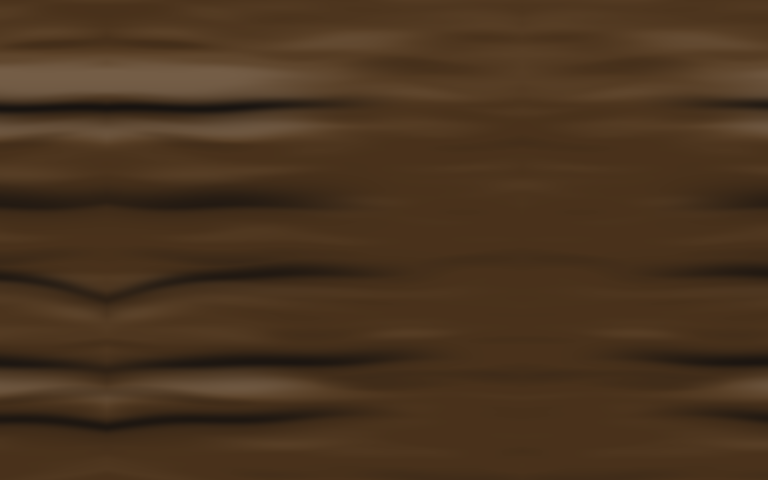
This texture is drawn by a Shadertoy shader. Its source:

```glsl
// Smoky brown wood grain: soft dark cracks mirrored about a vertical seam.

const vec3 WOOD     = vec3(0.285, 0.193, 0.105);
const vec3 TAN      = vec3(0.355, 0.255, 0.155);
const vec3 PALE     = vec3(0.455, 0.365, 0.275);
const vec3 CHARCOAL = vec3(0.085, 0.070, 0.060);

const float SEAM_X      = 0.139;   // mirror line, fraction of the width
const float HALF_PERIOD = 0.541;   // distance to the next mirror line
const vec2  STREAK_SIZE = vec2(0.17, 0.042);
const float STREAK_GAIN = 0.26;
const float WAVE_HEIGHT = 0.004;

// One entry per crack, from the top down
const int CRACKS = 5;
const float HEIGHT[CRACKS] = float[](0.217, 0.432, 0.562, 0.748, 0.862);
const float BEND[CRACKS]   = float[](0.013, -0.015, 0.058, 0.027, 0.030);
const float DEPTH[CRACKS]  = float[](0.95, 0.68, 0.72, 0.85, 0.80);
const float REACH[CRACKS]  = float[](0.41, 0.40, 0.46, 0.50, 0.42);
const float SOFT[CRACKS]   = float[](0.010, 0.030, 0.014, 0.014, 0.012);
const float SEAM_DIP[CRACKS] = float[](0.0, 0.35, 0.45, 0.60, 0.0);
const float GLOW_BELOW[CRACKS] = float[](0.85, 0.0, 0.42, 0.60, 0.15);
const float GLOW_ABOVE[CRACKS] = float[](0.75, 0.12, 0.0, 0.28, 0.30);

vec2 hash2(vec2 p) {
    vec2 q = vec2(dot(p, vec2(127.1, 311.7)), dot(p, vec2(269.5, 183.3)));
    return fract(sin(q) * 43758.5);
}

float bell(float x, float width) {
    return exp(-x * x / (width * width));
}

// Cellular noise: one soft light or dark smear per stretched cell
float streaks(vec2 p) {
    vec2 cell = floor(p);
    float sum = 0.0;
    for (int j = -1; j <= 1; j++) {
        for (int i = -1; i <= 1; i++) {
            vec2 id = cell + vec2(i, j);
            vec2 offset = p - id - hash2(id);
            float fade = 1.0 - smoothstep(0.1, 1.0, length(offset));
            sum += fade * (hash2(id + 17.0).x * 2.0 - 1.0);
        }
    }
    return sum;
}

void mainImage(out vec4 fragColor, in vec2 fragCoord) {
    vec2 uv = fragCoord / iResolution.xy;
    float y = 1.0 - uv.y;

    // Fold the width into the distance from the seam
    float d = abs(mod(uv.x - SEAM_X + HALF_PERIOD, 2.0 * HALF_PERIOD) - HALF_PERIOD);
    float wave = WAVE_HEIGHT * (sin(d * 17.0 + y * 9.0) + 0.5 * sin(d * 31.0 - y * 23.0));
    float v = y + wave;

    // Broad light along the top, then smears of two sizes
    vec2 grain = vec2(d, v + 0.02 * exp(-d * 8.0)) / STREAK_SIZE;
    float smear = streaks(grain) + 0.5 * streaks(grain * vec2(1.7, 2.1) + 40.0);
    float light = 0.30 * bell(v - 0.12, 0.09) + STREAK_GAIN * smear;
    float dark = 0.55 * max(-smear - 0.35, 0.0) * 0.3;

    for (int i = 0; i < CRACKS; i++) {
        float center = HEIGHT[i] + BEND[i] * exp(-d * 8.0);
        float offset = v - center;
        float taper = 1.0 - smoothstep(REACH[i] - 0.26, REACH[i], d);
        float reach = 1.0 - smoothstep(0.12, REACH[i] + 0.06, d);

        // Soft upper flank, crisper lower edge, faint smoky halo
        float width = offset < 0.0 ? SOFT[i] * (1.0 + 1.6 * d) : 0.011;
        float core = DEPTH[i] * taper * bell(offset, width);
        core *= 1.0 - SEAM_DIP[i] * bell(d, 0.07);
        float halo = 0.30 * DEPTH[i] * taper * bell(offset - 0.005, 0.032);
        dark = max(dark, core + halo * (1.0 - core));

        // Worn pale wood on both sides of the crack
        light += GLOW_BELOW[i] * reach * bell(offset - 0.047, 0.027);
        light += GLOW_ABOVE[i] * reach * bell(offset + 0.055, 0.032);
    }

    light = clamp(light, 0.0, 1.0);
    vec3 color = mix(WOOD, TAN, smoothstep(0.0, 0.5, light));
    color = mix(color, PALE, smoothstep(0.3, 1.0, light));
    color = mix(color, CHARCOAL, clamp(dark, 0.0, 1.0));
    fragColor = vec4(color, 1.0);
}
```
